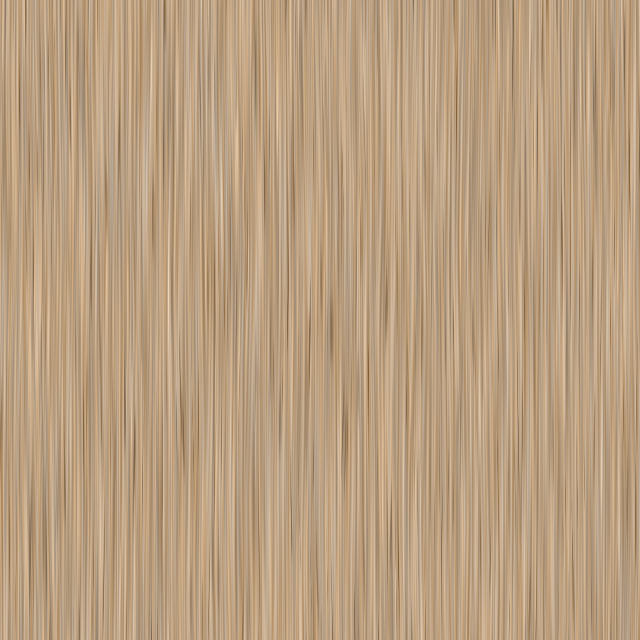
This texture is drawn by a Shadertoy shader. Its source:

```glsl
// Fine straight-grained wood veneer: thin upright fibres in tan, orange and grey.
// Strongly stretched gradient noise sets tone and warmth per fibre; a slow
// sideways drift tilts the fibres, and thresholded noise adds pores and glints.

#define BASE_COLOR vec3(0.735, 0.629, 0.509)
#define WARM_SHIFT vec3(0.050, -0.004, -0.068)
#define FINE_FIBRES 350.0
#define WIDE_FIBRES 215.0
#define FIBRE_REPEAT 3.2
#define DRIFT 0.006
#define FINE_CONTRAST 0.18
#define WIDE_CONTRAST 0.12
#define CLOUD_CONTRAST 0.018
#define PORE_DEPTH 0.20
#define GLINT_STRENGTH 0.09

// Unit gradient at a lattice point, from an integer hash
vec2 latticeGradient(ivec2 cell, int seed) {
    uint h = uint(cell.x) * 73856093u ^ uint(cell.y) * 19349663u ^ uint(seed) * 83492791u;
    h = (h ^ (h >> 16)) * 0x7feb352du;
    h = (h ^ (h >> 15)) * 0x846ca68bu;
    h ^= h >> 16;
    float angle = float(h >> 16) * 6.2832 / 65536.0;
    return vec2(cos(angle), sin(angle));
}

// Gradient noise, about -0.7 to 0.7
float gradientNoise(vec2 p, int seed) {
    vec2 corner = floor(p);
    vec2 f = p - corner;
    ivec2 cell = ivec2(corner);
    vec2 fade = f * f * f * (f * (f * 6.0 - 15.0) + 10.0);
    float a = dot(latticeGradient(cell, seed), f);
    float b = dot(latticeGradient(cell + ivec2(1, 0), seed), f - vec2(1.0, 0.0));
    float c = dot(latticeGradient(cell + ivec2(0, 1), seed), f - vec2(0.0, 1.0));
    float d = dot(latticeGradient(cell + ivec2(1, 1), seed), f - vec2(1.0, 1.0));
    return mix(mix(a, b, fade.x), mix(c, d, fade.x), fade.y);
}

// Stretched noise whose fibres lean gently, each layer in its own way
float fibres(vec2 uv, float across, float along, int seed) {
    float lean = DRIFT * gradientNoise(uv * vec2(14.0, 2.5), seed + 50);
    vec2 p = vec2(uv.x + lean, uv.y) * vec2(across, along);
    // Shift each column so that fibre ends do not line up in rows
    p.y += 3.0 * gradientNoise(vec2(p.x * 0.13, 0.5), seed + 90);
    return gradientNoise(p, seed);
}

void mainImage(out vec4 fragColor, in vec2 fragCoord) {
    vec2 uv = fragCoord / iResolution.y;

    // Light and dark fibres over faint broad bands
    float tone = FINE_CONTRAST * fibres(uv, FINE_FIBRES, FIBRE_REPEAT, 1);
    tone += WIDE_CONTRAST * fibres(uv, WIDE_FIBRES, FIBRE_REPEAT * 0.8, 2);
    tone += CLOUD_CONTRAST * fibres(uv, 40.0, 2.0, 3);

    // Orange against grey fibres
    float warmth = fibres(uv, WIDE_FIBRES * 1.2, FIBRE_REPEAT, 4);
    warmth += 0.6 * fibres(uv, FINE_FIBRES, FIBRE_REPEAT, 5);

    // Thin dark pores and pale glints
    float pore = smoothstep(0.22, 0.60, fibres(uv, FINE_FIBRES * 0.9, FIBRE_REPEAT * 1.2, 6));
    float glint = smoothstep(0.25, 0.60, fibres(uv, FINE_FIBRES * 0.8, FIBRE_REPEAT, 7));

    vec3 color = BASE_COLOR + tone + WARM_SHIFT * warmth;
    color += GLINT_STRENGTH * glint - PORE_DEPTH * pore;
    fragColor = vec4(clamp(color, 0.0, 1.0), 1.0);
}
```
